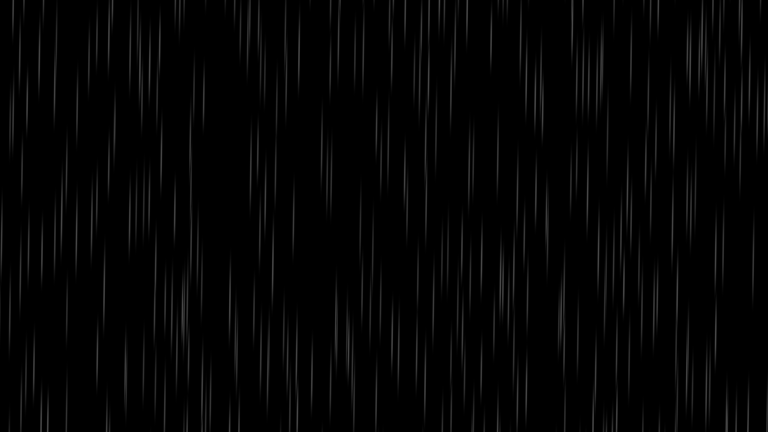
Write a WebGL 1 fragment shader that draws this pattern.

```glsl
precision highp float;

uniform vec2 u_resolution;

// Lengths are fractions of the canvas height
#define LAYERS 3
#define COLUMN_WIDTH 0.030
#define ROW_HEIGHT 0.36
#define DENSITY 0.54
#define SLANT 0.014
#define HALF_WIDTH 0.0035
#define MIN_LENGTH 0.19
#define MAX_LENGTH 0.27
#define MIN_BRIGHTNESS 0.17
#define MAX_BRIGHTNESS 0.29

float hash(vec2 p) {
    vec3 q = fract(vec3(p.xyx) * 0.1031);
    q += dot(q, q.yzx + 33.33);
    return fract((q.x + q.y) * q.z);
}

// One sparse sheet of rain: at most one streak in each cell
float rainLayer(vec2 p, float seed) {
    float x = p.x / COLUMN_WIDTH + hash(vec2(seed, 3.7));
    float column = floor(x);

    // Every column is shifted vertically so that rows do not line up
    float y = p.y / ROW_HEIGHT + hash(vec2(column + 17.0, seed));
    vec2 cell = vec2(column, floor(y)) + seed * vec2(1.7, 5.3) + 40.0;
    vec2 local = vec2(fract(x) * COLUMN_WIDTH, fract(y) * ROW_HEIGHT);

    float present = step(hash(cell + 11.3), DENSITY);
    float len = mix(MIN_LENGTH, MAX_LENGTH, hash(cell + 23.9));
    float base = hash(cell + 37.1) * (ROW_HEIGHT - len);
    float brightness = mix(MIN_BRIGHTNESS, MAX_BRIGHTNESS, hash(cell + 51.7));

    // Thin soft line, kept inside its cell
    float halfWidth = max(HALF_WIDTH, 1.0 / u_resolution.y);
    float center = mix(halfWidth, COLUMN_WIDTH - halfWidth, hash(cell + 67.3));
    float across = 1.0 - smoothstep(0.0, halfWidth, abs(local.x - center));

    // Fade towards both tips
    float t = (local.y - base) / len;
    float along = smoothstep(0.0, 0.4, t) * (1.0 - smoothstep(0.5, 1.0, t));

    return present * brightness * across * along;
}

void main() {
    vec2 p = gl_FragCoord.xy / u_resolution.y;
    p.x -= SLANT * p.y;

    // Overlapping streaks keep the brighter value
    float light = 0.0;
    for (int i = 0; i < LAYERS; i++) {
        light = max(light, rainLayer(p, float(i) * 13.0 + 5.0));
    }

    gl_FragColor = vec4(vec3(light), 1.0);
}
```
